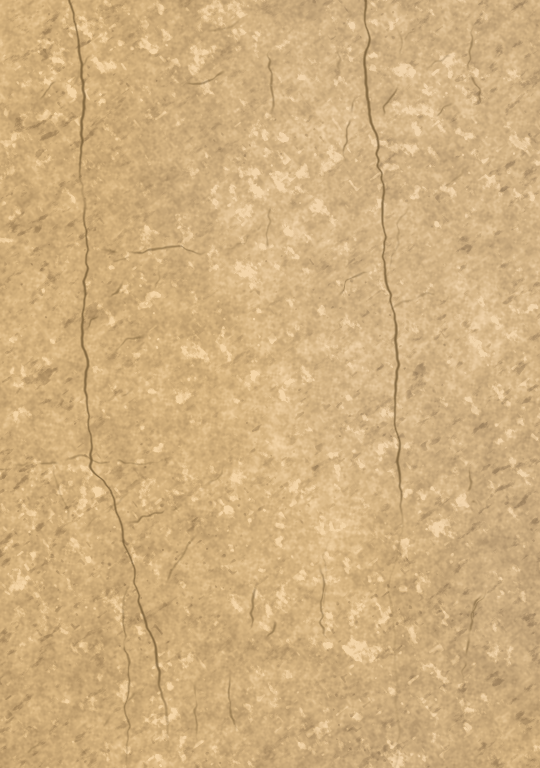
A Shadertoy shader for this texture:

```glsl
#define DARK vec3(0.73, 0.60, 0.415)
#define MID vec3(0.85, 0.71, 0.50)
#define LIGHT vec3(0.94, 0.81, 0.62)
#define GREY_SHIFT vec3(-0.012, 0.0, 0.025)
#define CRACK_COLOR vec3(0.47, 0.37, 0.22)
#define CRACK_WIDTH 0.0013
#define HAIRLINES 44
#define BLOTCH 0.55
#define MOTTLE 0.75
#define GRAIN 0.36
#define FLECKS 0.6

float hash(vec2 p) {
    return fract(sin(dot(p, vec2(127.1, 311.7))) * 43758.5453);
}

float noise(vec2 p) {
    vec2 i = floor(p), f = fract(p);
    f = f * f * (3.0 - 2.0 * f);
    return mix(mix(hash(i), hash(i + vec2(1, 0)), f.x),
               mix(hash(i + vec2(0, 1)), hash(i + vec2(1, 1)), f.x), f.y);
}

float fbm(vec2 p) {
    float sum = 0.0, amp = 0.5;
    for (int i = 0; i < 5; i++) {
        sum += amp * noise(p);
        p = mat2(1.6, 1.2, -1.2, 1.6) * p + 17.3;
        amp *= 0.5;
    }
    return sum / 0.969;
}

float blob(vec2 p, vec2 center, vec2 size) {
    vec2 d = (p - center) / size;
    return exp(-dot(d, d));
}

float line(float d, float width) {
    float soft = 0.7 / iResolution.y + 0.0007;
    return 1.0 - smoothstep(width - soft, width + soft, abs(d));
}

// Sideways wander of a crack along its length
float wander(float t, float seed) {
    return 0.016 * (noise(vec2(t * 9.0, seed)) - 0.5)
         + 0.007 * (noise(vec2(t * 38.0, seed + 5.0)) - 0.5)
         + 0.003 * (noise(vec2(t * 120.0, seed + 9.0)) - 0.5);
}

// Broken wandering hairline that fades towards both ends
float hairline(vec2 p, vec2 center, float angle, float halfLength, float seed) {
    vec2 along = vec2(cos(angle), sin(angle));
    vec2 q = p - center;
    float t = dot(q, along);
    float d = dot(q, vec2(-along.y, along.x)) + wander(t, seed) * 1.5;
    float fade = 1.0 - smoothstep(0.5, 1.0, abs(t) / halfLength);
    float width = 0.0006 + 0.0011 * noise(vec2(t * 90.0, seed + 2.0));
    return line(d, width) * fade * smoothstep(0.1, 0.5, noise(vec2(t * 60.0, seed)));
}

// The two long upright cracks
float longCracks(vec2 p) {
    float y = p.y;
    float left = 0.099 + 0.035 * (1.0 - y) + 0.026 * (1.0 - smoothstep(0.36, 0.395, y))
               + 0.19 * max(0.37 - y, 0.0) + wander(y, 3.0);
    float right = 0.474 + 0.042 * (1.0 - smoothstep(0.55, 1.0, y)) + wander(y, 21.0);
    float leftFade = (1.0 - 0.75 * blob(vec2(y), vec2(0.75), vec2(0.04))) * smoothstep(-0.01, 0.16, y);
    float rightFade = 0.18 + 0.82 * smoothstep(0.31, 0.38, y);
    float width = CRACK_WIDTH * (0.65 + 0.7 * noise(vec2(y * 30.0, 2.0)));
    return max(line(p.x - left, width) * leftFade, line(p.x - right, width) * rightFade);
}

float hairlines(vec2 p) {
    float ink = 0.6 * hairline(p, vec2(0.08, 0.393), 0.03, 0.16, 41.0);
    ink = max(ink, 0.8 * hairline(p, vec2(0.21, 0.68), 0.0, 0.09, 43.0));
    ink = max(ink, 0.8 * hairline(p, vec2(0.158, 0.13), 1.57, 0.15, 47.0));
    for (int i = 0; i < HAIRLINES; i++) {
        float k = float(i) + 1.0;
        vec2 center = vec2(hash(vec2(k, 1.0)) * 0.71, hash(vec2(k, 2.0)));
        float angle = mix(0.1, 1.9, hash(vec2(k, 3.0)));
        float halfLength = mix(0.01, 0.07, hash(vec2(k, 4.0)));
        float strength = mix(0.3, 0.8, hash(vec2(k, 5.0)));
        ink = max(ink, strength * hairline(p, center, angle, halfLength, k * 7.0));
    }
    return ink;
}

void mainImage(out vec4 fragColor, in vec2 fragCoord) {
    vec2 p = fragCoord / iResolution.y;
    vec2 slanted = mat2(0.8, -0.6, 0.6, 0.8) * p;
    vec2 fromCenter = p - vec2(0.33, 0.5);

    // Broad clouds, mottling and fine grain
    float tone = 0.55 + BLOTCH * (fbm(p * 5.0 + 3.0) - 0.5)
               + MOTTLE * (fbm(slanted * vec2(48.0, 56.0)) - 0.5)
               + GRAIN * (noise(slanted * 330.0) - 0.5)
               + GRAIN * (noise(slanted.yx * 190.0 + 40.0) - 0.5);
    tone -= 0.6 * dot(fromCenter, fromCenter);

    // Small ragged pale scuffs, clustered, and pinpoint flecks
    float scuffArea = blob(p, vec2(0.42, 0.23), vec2(0.10, 0.08))
                    + blob(p, vec2(0.36, 0.73), vec2(0.08, 0.10))
                    + 0.8 * blob(p, vec2(0.17, 0.33), vec2(0.12, 0.06))
                    + 0.8 * blob(p, vec2(0.52, 0.87), vec2(0.12, 0.07));
    float patchy = smoothstep(0.4, 0.75, noise(p * 9.0 + 8.0)) + scuffArea;
    float ragged = fbm(slanted * vec2(75.0, 62.0) + 60.0);
    tone += 0.10 * scuffArea + FLECKS * smoothstep(0.66, 0.82, ragged + 0.06 * patchy);
    tone += FLECKS * smoothstep(0.84, 0.98, noise(slanted * 130.0 + 11.0)) * min(patchy, 1.0);

    // Dark pits and slanted smudges, denser near the sides
    float pits = smoothstep(0.83, 0.97, noise(slanted * 150.0 + 77.0));
    tone -= 0.5 * pits * smoothstep(0.35, 0.7, noise(p * 11.0 + 31.0));
    float smudge = smoothstep(0.62, 0.80, fbm(slanted * vec2(48.0, 100.0) + 90.0));
    tone -= 0.6 * smudge * (0.5 + 0.5 * smoothstep(0.12, 0.28, abs(fromCenter.x)));

    // Stone colour, greyer towards the right and in patches
    vec3 color = tone < 0.55 ? mix(DARK, MID, max(tone, -0.4) / 0.55)
                             : mix(MID, LIGHT, min((tone - 0.55) / 0.45, 1.2));
    float grey = smoothstep(0.4, 0.8, noise(p * 4.0 + 50.0) * 0.5 + p.x * 0.7);
    color += GREY_SHIFT * grey;

    // Cracks on top
    color = mix(color, CRACK_COLOR, 0.75 * hairlines(p));
    color = mix(color, CRACK_COLOR, 0.85 * longCracks(p));
    fragColor = vec4(color, 1.0);
}
```
